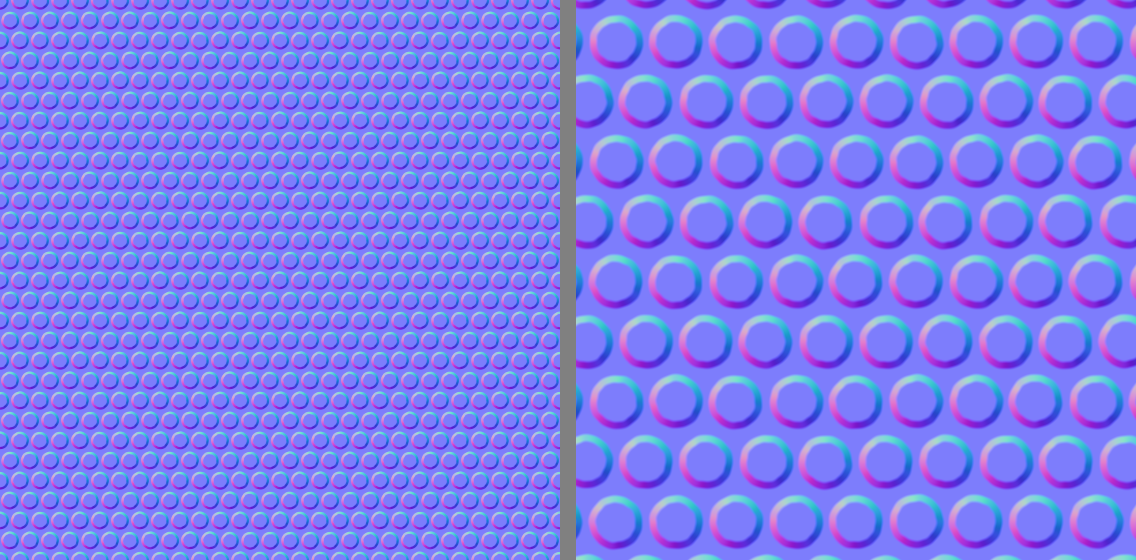
Left, the full canvas; right, a detail of the centre.
A three.js fragment shader for this texture map:

```glsl
// Tangent-space normal map of a plate of raised round studs in staggered rows.
// Each stud is a flat disc with a bevelled rim; the rim tilt follows a soft
// radial profile, with slight wear from layered sines around each stud.
varying vec2 vUv;

const float REPEATS = 28.0;                  // studs across and rows up
const float ROW_SHIFT = 0.03;                // downward offset, in cells
const vec2 INNER_EDGE = vec2(0.295, 0.365);  // rim rises from the flat top
const vec2 OUTER_EDGE = vec2(0.415, 0.478);  // rim fades into the plate
const float RIM_TILT = 0.74;                 // sine of the steepest slope
const float WEAR = 0.10;                     // tilt variation around the rim
const float WOBBLE = 0.008;                  // radius variation, in cells
const float JITTER = 0.012;                  // centre variation, in cells
const vec3 FLAT_COLOR = vec3(0.49, 0.49, 0.99);

vec2 hash2(vec2 cell) {
  vec2 s = vec2(dot(cell, vec2(127.1, 311.7)), dot(cell, vec2(269.5, 183.3)));
  return fract(sin(s) * 4375.85);
}

// Layered sines around the rim, about -1 to 1.
float rimNoise(float angle, vec2 seed) {
  vec2 phase = 6.2832 * seed;
  return 0.5 * sin(5.0 * angle + phase.x)
       + 0.3 * sin(8.0 * angle + phase.y)
       + 0.2 * sin(13.0 * angle + phase.x + phase.y);
}

// Slope of the bevel at a distance from the stud centre, 0 to 1.
float rimProfile(float radius) {
  return smoothstep(INNER_EDGE.x, INNER_EDGE.y, radius)
       * (1.0 - smoothstep(OUTER_EDGE.x, OUTER_EDGE.y, radius));
}

void main() {
  // Staggered lattice: odd rows move by half a cell.
  vec2 p = vUv * REPEATS + vec2(0.0, ROW_SHIFT);
  float row = floor(p.y + 0.5);
  float stagger = 0.5 * mod(row, 2.0);
  float column = floor(p.x - stagger + 0.5);
  vec2 seed = hash2(mod(vec2(column, row), REPEATS));

  // Polar position within the stud.
  vec2 offset = p - vec2(column + stagger, row) - JITTER * (2.0 * seed - 1.0);
  float radius = length(offset);
  vec2 outward = offset / max(radius, 0.001);
  float noise = rimNoise(atan(outward.y, outward.x + 0.00001), seed);

  // Rim normal, with the red axis pointing left to right inverted.
  float tilt = RIM_TILT * (1.0 + WEAR * noise) * rimProfile(radius + WOBBLE * noise);
  vec2 slope = vec2(-outward.x, outward.y) * tilt;
  float drop = 1.0 - sqrt(max(1.0 - tilt * tilt, 0.0));

  gl_FragColor = vec4(FLAT_COLOR + 0.5 * vec3(slope, -drop), 1.0);
}
```
